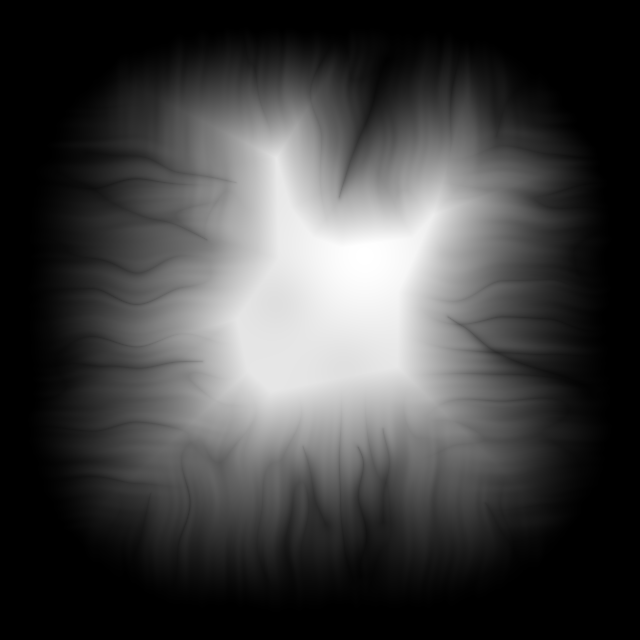
Reproduce this texture map procedurally as a three.js fragment shader.

```glsl
// Height map of an eroded island: a bright angular plateau, sharp spurs
// running out from its corners, and flanks cut by gullies down to a black sea.
// Height is the ratio of coast distance to plateau distance, then carved.

varying vec2 vUv;

float hash(vec2 p) {
  vec3 q = fract(vec3(p.xyx) * 0.1031);
  q += dot(q, q.yzx + 33.33);
  return fract((q.x + q.y) * q.z);
}

float noise(vec2 p) {
  vec2 cell = floor(p), f = fract(p);
  f = f * f * (3.0 - 2.0 * f);
  return mix(mix(hash(cell), hash(cell + vec2(1.0, 0.0)), f.x),
             mix(hash(cell + vec2(0.0, 1.0)), hash(cell + 1.0), f.x), f.y);
}

// Distance to a segment (x) and the position along it (y)
vec2 segment(vec2 p, vec2 a, vec2 b) {
  vec2 pa = p - a, ba = b - a;
  float t = clamp(dot(pa, ba) / dot(ba, ba), 0.0, 1.0);
  return vec2(length(pa - ba * t), t);
}

// Distance outside the plateau, zero within it
float plateauDistance(vec2 p) {
  vec2 v[12];
  v[0] = vec2(0.432, 0.753);  v[1] = vec2(0.454, 0.675);
  v[2] = vec2(0.488, 0.629);  v[3] = vec2(0.534, 0.613);
  v[4] = vec2(0.645, 0.628);  v[5] = vec2(0.677, 0.664);
  v[6] = vec2(0.622, 0.544);  v[7] = vec2(0.621, 0.427);
  v[8] = vec2(0.423, 0.388);  v[9] = vec2(0.388, 0.420);
  v[10] = vec2(0.370, 0.501); v[11] = vec2(0.436, 0.596);
  float d = 1.0, side = 1.0;
  vec2 a = v[11];
  for (int i = 0; i < 12; i++) {
    vec2 b = v[i], e = b - a, w = p - a;
    d = min(d, segment(p, a, b).x);
    bool above = p.y >= a.y, below = p.y < b.y, left = e.x * w.y > e.y * w.x;
    if ((above && below && left) || (!above && !below && !left)) side = -side;
    a = b;
  }
  return side < 0.0 ? 0.0 : d;
}

// A crease leaving a corner: a plane tangent to the corner's distance cone
float spur(float d, vec2 p, vec2 corner, vec2 heading) {
  vec2 dir = normalize(heading), w = p - corner;
  float along = dot(w, dir);
  float across = abs(w.x * dir.y - w.y * dir.x);
  return across < along * 0.88 ? min(d, 0.75 * along + 0.66 * across) : d;
}

float coastDistance(vec2 p) {
  vec2 q = abs(p - 0.5) - 0.155;
  return 0.3 - length(max(q, 0.0)) - min(max(q.x, q.y), 0.0);
}

// Gully darkness, widest at the mouth and fading uphill
float gully(vec2 p, vec2 mouth, vec2 head, float width) {
  vec2 s = segment(p, mouth, head);
  return exp(-s.x / (width * (1.1 - s.y))) * (1.0 - 0.7 * s.y);
}

// Fine downhill streaks: x is smooth grain, y is thin branching channels
vec2 streaks(float across, float down) {
  float bend = 0.025 * noise(vec2(across * 9.0, down * 14.0));
  float grain = noise(vec2((across + bend) * 55.0, down * 6.0));
  grain = 0.6 * grain + 0.4 * noise(vec2((across + bend) * 120.0, down * 9.0));
  float n = noise(vec2((across + bend * 1.6) * 24.0, down * 5.0 + 7.0));
  return vec2(grain, pow(1.0 - abs(2.0 * n - 1.0), 5.0));
}

float blob(vec2 p, vec2 center, float radius) {
  vec2 q = (p - center) / radius;
  return exp(-dot(q, q));
}

void main() {
  vec2 p = vUv, c = p - 0.5;

  // Streaks run vertically above and below, horizontally at the sides
  float sideways = smoothstep(-0.08, 0.08, abs(c.x) - abs(c.y));
  vec2 wear = mix(streaks(p.x, p.y), streaks(p.y + 3.0, p.x), sideways);

  // Plateau and its spurs
  float inner = plateauDistance(p);
  inner = spur(inner, p, vec2(0.432, 0.753), vec2(-0.9, 0.45));
  inner = spur(inner, p, vec2(0.432, 0.753), vec2(0.5, 0.8));
  inner = spur(inner, p, vec2(0.677, 0.664), vec2(0.9, 0.33));
  inner = spur(inner, p, vec2(0.677, 0.664), vec2(0.25, 0.9));
  inner = spur(inner, p, vec2(0.621, 0.427), vec2(0.71, -0.7));
  inner = spur(inner, p, vec2(0.388, 0.420), vec2(-0.72, -0.66));
  inner = spur(inner, p, vec2(0.370, 0.501), vec2(-0.95, -0.25));

  // Flanks from plateau to ragged coast
  float outer = max(coastDistance(p) - 0.025 * (wear.x - 0.4), 0.0);
  float slope = outer / (outer + inner + 0.0001);
  float tone = 0.9 + 0.1 * blob(p, vec2(0.57, 0.60), 0.11)
    - 0.04 * blob(p, vec2(0.44, 0.53), 0.05) - 0.03 * blob(p, vec2(0.54, 0.43), 0.05);
  float height = tone * pow(slope, 1.38);

  // Large gullies, bent by noise
  vec2 g = p + 0.025 * (vec2(noise(p * 18.0), noise(p * 18.0 + 40.0)) - 0.5);
  float cut = 0.9 * gully(g, vec2(0.606, 0.90), vec2(0.53, 0.70), 0.045);
  cut += 0.7 * gully(g, vec2(0.575, 0.10), vec2(0.56, 0.30), 0.025);
  cut += 0.7 * gully(g, vec2(0.92, 0.39), vec2(0.69, 0.50), 0.024);
  cut += 0.6 * gully(g, vec2(0.07, 0.42), vec2(0.31, 0.44), 0.022);
  cut += 0.4 * gully(g, vec2(0.14, 0.765), vec2(0.37, 0.72), 0.016);
  cut += 0.4 * gully(g, vec2(0.09, 0.73), vec2(0.32, 0.63), 0.016);
  cut += 0.5 * gully(g, vec2(0.83, 0.11), vec2(0.75, 0.22), 0.022);
  cut += 0.4 * gully(g, vec2(0.82, 0.89), vec2(0.78, 0.78), 0.022);
  cut += 0.4 * gully(g, vec2(0.60, 0.19), vec2(0.60, 0.32), 0.018);
  cut += 0.4 * gully(g, vec2(0.50, 0.19), vec2(0.48, 0.30), 0.016);
  cut += 0.4 * gully(g, vec2(0.21, 0.10), vec2(0.24, 0.23), 0.016);

  // Erosion bites harder low on the flanks
  float low = smoothstep(0.0, 0.16, inner) * (1.0 - 0.6 * slope);
  height *= 1.0 - min(cut, 0.9) * smoothstep(0.0, 0.1, inner);
  height *= 1.0 - low * (0.25 * (wear.x - 0.3) + 0.3 * wear.y);

  gl_FragColor = vec4(vec3(clamp(height, 0.0, 1.0)), 1.0);
}
```
